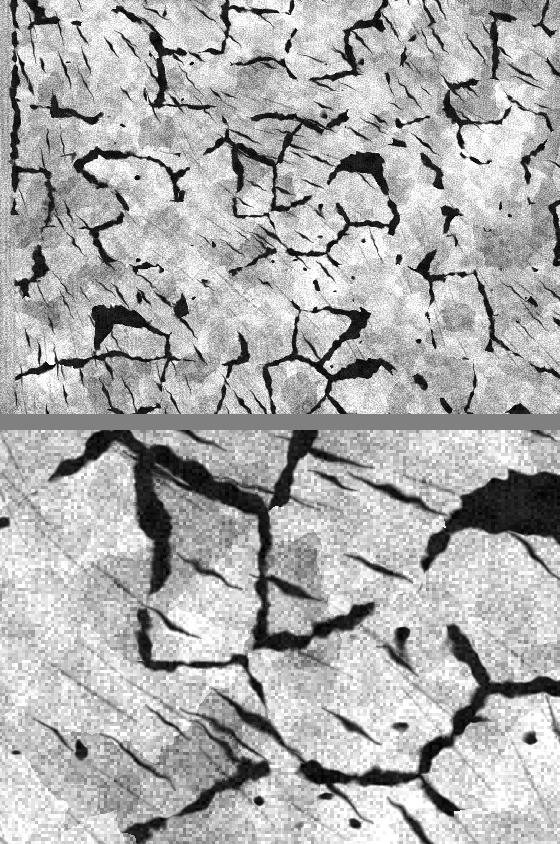
Top, the full canvas; bottom, a detail of the centre.
This texture is drawn by a WebGL 2 fragment shader. Its source:

```glsl
#version 300 es
precision highp float;
// Etched metal section: mottled pale grains, torn black boundaries, short needles and fine speckle.

#define CELLS 8.4          // boundary cells per canvas height
#define EDGE_WIDTH 0.0066  // half width of the black boundaries
#define EDGE_SHARE 0.62    // share of boundaries that are etched
#define WARP 0.034         // waviness of the boundaries
#define JAG 0.010          // roughness of the boundaries
#define LEAN -0.85         // main needle direction in radians
#define TONE 0.825         // brightness of the palest grains
#define MOTTLE 0.46        // strength of the cloudy shading
#define SPECKLE 0.42       // strength of the fine grain
#define SPECKS 378.0       // specks per canvas height
#define RIM 0.036          // width of the plain strip on the left

uniform vec2 u_resolution;
out vec4 fragColor;

float hash(vec2 p) {
  return fract(sin(dot(p, vec2(127.1, 311.7))) * 43758.5);
}

vec2 hash2(vec2 p) {
  return vec2(hash(p), hash(p + 57.3));
}

float noise(vec2 p) {
  vec2 i = floor(p), f = fract(p);
  f = f * f * (3.0 - 2.0 * f);
  return mix(mix(hash(i), hash(i + vec2(1, 0)), f.x),
             mix(hash(i + vec2(0, 1)), hash(i + vec2(1, 1)), f.x), f.y);
}

float fbm(vec2 p) {
  float sum = 0.0, amp = 0.5;
  for (int k = 0; k < 5; k++) {
    sum += amp * noise(p);
    p = p * 2.1 + 13.7;
    amp *= 0.55;
  }
  return sum / 1.055;
}

// Components of p along and across a direction
vec2 turned(vec2 p, float angle) {
  vec2 dir = vec2(cos(angle), sin(angle));
  return vec2(dot(p, dir), dot(p, vec2(-dir.y, dir.x)));
}

// Offset to the nearest seed in xy, id of its cell in zw
vec4 nearestSeed(vec2 p) {
  vec2 base = floor(p);
  vec4 best = vec4(9.0);
  for (int y = -1; y <= 1; y++)
  for (int x = -1; x <= 1; x++) {
    vec2 id = base + vec2(x, y);
    vec2 r = id + 0.1 + 0.8 * hash2(id) - p;
    if (dot(r, r) < dot(best.xy, best.xy)) best = vec4(r, id);
  }
  return best;
}

// Distance to the closest boundary that is etched
float edgeDistance(vec2 p) {
  vec4 own = nearestSeed(p);
  float d = 1.0;
  for (int y = -2; y <= 2; y++)
  for (int x = -2; x <= 2; x++) {
    vec2 id = own.zw + vec2(x, y);
    if ((x == 0 && y == 0) || hash(id + own.zw + 0.37) > EDGE_SHARE) continue;
    vec2 r = id + 0.1 + 0.8 * hash2(id) - p;
    d = min(d, dot(0.5 * (own.xy + r), normalize(r - own.xy)));
  }
  return d;
}

// Scattered tapered needles, each with its own place, length and slant
float needles(vec2 p, float cells, float reach, float thick, float share, float soft) {
  float cover = 0.0;
  vec2 base = floor(p * cells);
  for (int y = -1; y <= 1; y++)
  for (int x = -1; x <= 1; x++) {
    vec2 id = base + vec2(x, y);
    float cluster = noise(id / cells * 5.0 + cells);
    if (hash(id + cells * 3.1) > share * smoothstep(0.35, 0.75, cluster)) continue;
    float slant = LEAN + 1.3 * (noise(id / cells * 3.0) - 0.5) + 0.25 * (hash(id + 8.9) - 0.5);
    vec2 q = turned(p - (id + hash2(id + cells)) / cells, slant);
    float span = reach * (0.4 + 0.6 * hash(id + 2.6));
    float halfWidth = thick * (0.3 + 0.7 * hash(id + 6.1)) * (1.0 - abs(q.x) / span);
    float edge = 1.0 - smoothstep(-soft, soft, abs(q.y) - halfWidth);
    cover = max(cover, edge * step(0.0, halfWidth));
  }
  return cover;
}

void main() {
  vec2 p = gl_FragCoord.xy / u_resolution.y;
  float soft = max(0.0021, 0.7 / u_resolution.y);
  vec2 wobble = vec2(fbm(p * 14.0), fbm(p * 14.0 + 41.0)) - 0.5;
  float rough = noise(p * 85.0) - 0.5;
  float tear = noise(turned(p, LEAN) * vec2(26.0, 120.0)) - 0.5;

  // Pale grains: ragged patches of two sizes under cloudy shading
  float large = hash(nearestSeed((p + wobble * 0.07) * 14.0).zw + 4.2);
  float small = hash(nearestSeed((p + rough * 0.014) * 42.0).zw + 9.4);
  float tone = TONE - 0.22 * large * large * large;
  tone += MOTTLE * (fbm(p * 8.0 + 3.0) - 0.5) + 0.17 * (small - 0.5) + 0.10 * tear;
  tone -= 0.28 * needles(p, 15.0, 0.060, 0.0022, 0.8, soft);

  // Plain rim with upright streaks
  float rim = 1.0 - smoothstep(-0.004, 0.004, p.x - RIM + 0.012 * wobble.x);
  tone = mix(tone, 0.70 + 0.30 * (noise(p * vec2(200.0, 8.0)) - 0.5), rim * 0.7);

  // Black boundaries, drawn out sideways near the rim, thinning to gaps and swelling to torn pools
  vec2 q = p + WARP * wobble;
  q.x += 0.22 * exp(-3.0 * p.x);
  float swell = noise(p * 8.0 + 19.0);
  float gap = smoothstep(0.20, 0.42, noise(p * 19.0 + 5.0));
  float width = EDGE_WIDTH * (0.35 + 1.2 * swell) * (1.35 * gap - 0.35);
  width += 0.016 * smoothstep(0.72, 0.98, swell) * (1.0 + 1.6 * tear);
  float d = edgeDistance(q * CELLS) / CELLS + JAG * (0.55 * rough + 0.6 * tear) - width;
  float dark = (1.0 - smoothstep(-soft, soft, d)) * (1.0 - rim);

  // Ragged line beside the rim, short needles and pits
  float line = abs(p.x - RIM - 0.016 * wobble.x) + JAG * (rough + tear) - 0.006;
  dark = max(dark, (1.0 - smoothstep(-soft, soft, line)) * step(0.48, p.y));
  dark = max(dark, needles(p + 0.005 * rough, 17.0, 0.052, 0.0050, 0.75, soft) * (1.0 - rim));
  dark = max(dark, smoothstep(0.88, 0.94, noise(q * 46.0 + 7.0)) * step(0.62, noise(p * 5.0)));

  // Fine speckle, weaker in the black parts
  vec2 speck = floor(p * SPECKS);
  float grain = 0.5 * (hash(speck) + hash(speck + 91.7)) - 0.5;
  float ink = 0.05 + 0.09 * noise(p * 70.0);
  float shade = mix(tone, ink, dark) + SPECKLE * grain * mix(1.0, 0.35, dark);
  fragColor = vec4(vec3(clamp(shade, 0.0, 1.0)), 1.0);
}
```
